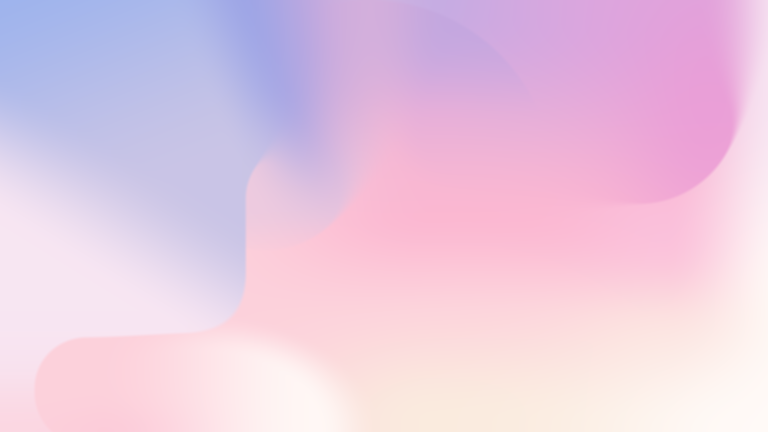
A Shadertoy shader for this background:

```glsl
// Soft pastel mesh: a lilac-to-cream field crossed by translucent folds.
// Rounded distance shapes give each fold one crisp rim that melts away,
// while elliptical glows and layered sines tint the open areas.
// Lengths are in canvas heights, origin at the lower left.

const vec3 LILAC      = vec3(0.71, 0.69, 0.90);
const vec3 ORCHID     = vec3(0.86, 0.65, 0.87);
const vec3 MAGENTA    = vec3(0.92, 0.61, 0.84);
const vec3 ROSE       = vec3(0.985, 0.72, 0.82);
const vec3 BLUSH      = vec3(0.99, 0.82, 0.86);
const vec3 CREAM      = vec3(0.98, 0.92, 0.87);
const vec3 WHITE      = vec3(1.00, 0.98, 0.97);
const vec3 MIST       = vec3(0.97, 0.90, 0.95);
const vec3 CORNFLOWER = vec3(0.61, 0.70, 0.93);
const vec3 HAZE       = vec3(0.79, 0.77, 0.90);
const vec3 PERIWINKLE = vec3(0.61, 0.64, 0.90);
const vec3 VIOLET     = vec3(0.76, 0.65, 0.87);
const vec3 PEARL      = vec3(0.91, 0.79, 0.88);

const float RIM = 0.005;         // half width of a crisp fold edge
const float FOLD_BLEND = 0.14;   // size of the fillet in the left fold
const float DRIFT = 0.010;       // sway of the colour bands

float roundBox(vec2 p, vec2 center, vec2 halfSize, float radius) {
    vec2 q = abs(p - center) - halfSize + radius;
    return length(max(q, 0.0)) + min(max(q.x, q.y), 0.0) - radius;
}

float smoothMin(float a, float b, float k) {
    float h = max(k - abs(a - b), 0.0) / k;
    return min(a, b) - 0.25 * k * h * h;
}

float inside(float d, float softness) {
    return 1.0 - smoothstep(-softness, softness, d);
}

float glow(vec2 p, vec2 center, vec2 radius) {
    vec2 q = (p - center) / radius;
    return exp(-dot(q, q));
}

// Vertical bands: lilac and orchid, rose, blush, cream
vec3 fieldColor(vec2 p) {
    float y = p.y + DRIFT * (sin(5.0 * p.x) + 0.5 * sin(9.0 * p.x + 2.0 * p.y));
    vec3 c = mix(LILAC, ORCHID, smoothstep(0.70, 1.45, p.x));
    c = mix(c, ORCHID, 0.7 * glow(p, vec2(0.98, 0.72), vec2(0.22, 0.17)));
    c = mix(c, ROSE, 1.0 - smoothstep(0.46, 0.96, y));
    c = mix(c, BLUSH, 1.0 - smoothstep(0.26, 0.50, y));
    return mix(c, CREAM, 1.0 - smoothstep(0.02, 0.34, y));
}

// Hill crest at the top and magenta lobe at the right
vec3 addRightFolds(vec3 c, vec2 p) {
    float hill = (length((p - vec2(0.856, 0.56)) / vec2(0.43, 0.44)) - 1.0) * 0.43;
    float crest = inside(hill, RIM) * smoothstep(0.72, 0.97, p.y);
    c = mix(c, VIOLET, 0.75 * crest);

    vec3 lobe = mix(c, MAGENTA, 0.8 * glow(p, vec2(1.64, 0.72), vec2(0.20, 0.34)));
    vec3 outer = mix(c, ROSE, 0.45 * smoothstep(0.45, 0.60, p.y));
    outer = mix(outer, vec3(0.98, 0.77, 0.88), 0.6 * glow(p, vec2(1.54, 0.46), vec2(0.20, 0.14)));
    outer = mix(outer, mix(WHITE, MIST, smoothstep(0.3, 0.8, p.y)), smoothstep(1.54, 1.82, p.x));
    float d = roundBox(p, vec2(1.313, 1.0), vec2(0.40, 0.472), 0.235);
    float softness = mix(RIM, 0.10, smoothstep(0.64, 0.98, p.y));
    softness += 0.04 * (1.0 - smoothstep(1.25, 1.50, p.x));
    return mix(outer, lobe, inside(d, softness));
}

// Pale pools along the bottom
vec3 addPools(vec3 c, vec2 p) {
    c = mix(c, CREAM, 0.5 * glow(p, vec2(1.53, 0.22), vec2(0.24, 0.13)));
    c = mix(c, WHITE, 0.9 * glow(p, vec2(1.70, 0.0), vec2(0.34, 0.20)));
    c = mix(c, BLUSH, 1.0 - smoothstep(0.45, 1.0, p.x));
    c = mix(c, ROSE, 0.25 * glow(p, vec2(0.35, 0.0), vec2(0.22, 0.06)));
    // White cup: defined at its right shoulder, melting away to the left
    float cup = inside(length((p - vec2(0.46, 0.0)) / vec2(0.35, 0.23)) - 1.0, 0.20);
    return mix(c, WHITE, 0.9 * cup * smoothstep(0.22, 0.74, p.x));
}

// Blue veil that thins into mist along a diagonal
vec3 veilColor(vec2 p) {
    vec3 blue = mix(CORNFLOWER, HAZE, smoothstep(-0.10, 0.60, 0.4 * p.x + 1.0 - p.y));
    float below = 0.63 - 0.62 * p.x - p.y;
    vec3 c = mix(blue, MIST, smoothstep(-0.20, 0.15, below));
    return mix(c, BLUSH, 0.4 * (1.0 - smoothstep(0.0, 0.28, p.y)));
}

void mainImage(out vec4 fragColor, in vec2 fragCoord) {
    vec2 p = fragCoord / iResolution.y;
    p.x *= 16.0 / 9.0 * iResolution.y / iResolution.x;

    vec3 color = addPools(addRightFolds(fieldColor(p), p), p);

    // Pearl bubble, crisp below and blurred above
    float bubble = roundBox(p, vec2(0.613, 1.0), vec2(0.22, 0.58), 0.22);
    float bubbleMask = inside(bubble, mix(RIM, 0.15, smoothstep(0.46, 0.80, p.y)));
    float pearl = smoothstep(0.38, 0.52, p.y) * (1.0 - smoothstep(0.58, 0.82, p.y));
    color = mix(color, PEARL, 0.75 * bubbleMask * pearl);

    // Left fold: a column joined to a low pill by a fillet
    float column = roundBox(p, vec2(1.326, 0.144), vec2(0.757, 0.526), 0.13);
    vec2 sag = vec2(0.0, 0.006 * sin(9.0 * p.x));
    float pill = roundBox(p + sag, vec2(0.58, 0.10), vec2(0.50, 0.125), 0.12);
    float fold = smoothMin(column, pill, FOLD_BLEND);
    float foldMask = inside(fold, RIM + 0.12 * smoothstep(0.59, 0.72, p.x));
    float veil = (1.0 - foldMask) * (1.0 - smoothstep(0.56, 0.78, p.x));
    veil *= mix(0.5, 1.0, smoothstep(0.0, 0.16, p.y));
    color = mix(color, veilColor(p), veil);

    // Periwinkle plume falling into the bubble, lighter on its right flank
    float drop = 1.0 - p.y;
    float across = p.x - 0.49 - 0.42 * drop;
    float plume = smoothstep(-0.11, 0.10, across) * bubbleMask * smoothstep(0.42, 0.80, p.y);
    plume *= 1.0 - 0.5 * smoothstep(0.04, 0.22, across) * smoothstep(0.1, 0.5, drop);
    vec3 plumeColor = mix(PERIWINKLE, VIOLET, smoothstep(0.06, 0.30, across + 0.25 * drop));
    color = mix(color, plumeColor, 0.92 * plume);

    fragColor = vec4(color, 1.0);
}
```
